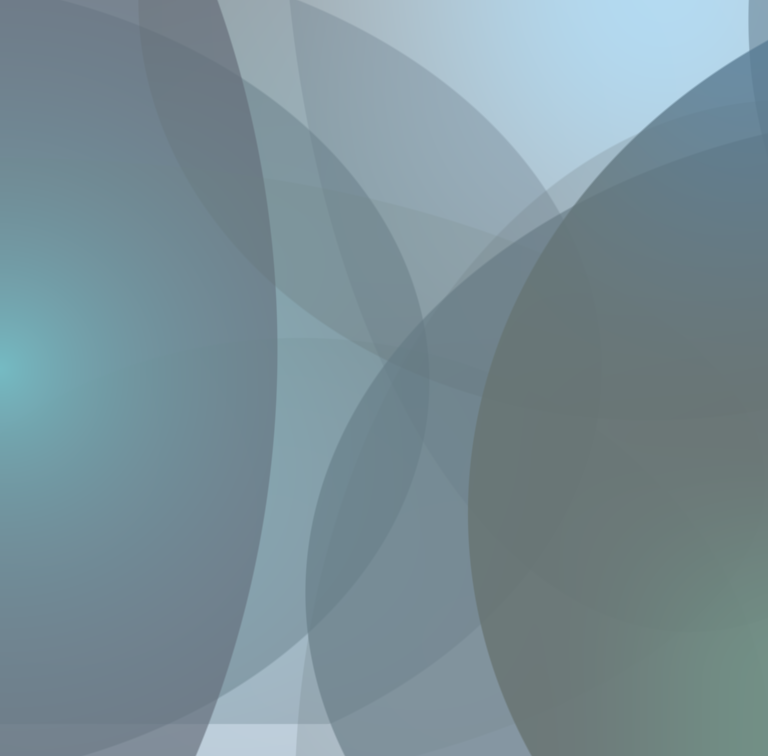
This background is drawn by a WebGL 2 fragment shader. Its source:

```glsl
#version 300 es
precision highp float;
// Large translucent ellipses overlapping on a pale blue-grey ground.
// Each one is a tinted layer that thins out towards its centre; soft radial
// glows of sky blue and teal light the top right and the left side.

uniform vec2 u_resolution;
out vec4 fragColor;

// Normalised radius: 1 on the rim of the ellipse
float ellipse(vec2 p, vec2 centre, vec2 radii) {
    return length((p - centre) / radii);
}

// Anti-aliased inside of the rim
float inside(float r) {
    float w = fwidth(r);
    return 1.0 - smoothstep(1.0 - w, 1.0 + w, r);
}

// Blend a tint inside the rim; core is the share of opacity kept at the centre
vec3 layer(vec3 under, float r, vec3 tint, float opacity, float core) {
    return mix(under, tint, inside(r) * opacity * mix(core, 1.0, min(r * r, 1.0)));
}

void main() {
    vec2 p = gl_FragCoord.xy / u_resolution.y;
    float pixel = 1.0 / u_resolution.y;

    // Pale ground with the sky glow
    vec3 col = mix(vec3(0.80, 0.85, 0.91), vec3(0.78, 0.80, 0.81), smoothstep(0.0, 1.0, p.y));
    float skyDist = length(p - vec2(0.86, 1.0)) / 0.36;
    col = mix(col, vec3(0.71, 0.86, 0.95), exp(-skyDist * skyDist));

    // Sliver at the upper right
    col = layer(col, ellipse(p, vec2(1.653, 0.974), vec2(0.663)), vec3(0.36, 0.46, 0.53), 0.5, 1.0);

    // Wide left ellipse, cut off by a straight lower edge
    float wide = ellipse(p, vec2(0.0, 0.512), vec2(0.796, 0.5615));
    float cut = smoothstep(0.0423 - pixel, 0.0423 + pixel, p.y);
    vec3 wideTint = mix(vec3(0.45, 0.74, 0.78), vec3(0.45, 0.52, 0.58), min(wide, 1.0));
    col = layer(col, wide, wideTint, 0.38 * cut, 1.0);

    // Left pair and the tall faint arch on the right
    col = layer(col, ellipse(p, vec2(-0.171, 0.496), vec2(0.739, 0.536)), vec3(0.38, 0.46, 0.51), 0.45, 0.8);
    col = layer(col, ellipse(p, vec2(1.045, -0.058), vec2(0.655, 0.926)), vec3(0.43, 0.48, 0.50), 0.25, 0.3);
    col = layer(col, ellipse(p, vec2(-1.022, 0.537), vec2(1.389)), vec3(0.38, 0.39, 0.45), 0.66, 1.0);

    // Ellipses hanging from the top
    col = layer(col, ellipse(p, vec2(0.913, 1.198), vec2(0.540, 1.034)), vec3(0.38, 0.44, 0.50), 0.24, 0.0);
    col = layer(col, ellipse(p, vec2(0.860, 1.0), vec2(0.677, 0.556)), vec3(0.36, 0.36, 0.36), 0.24, 0.0);

    // Low hills
    col = layer(col, ellipse(p, vec2(0.0, 0.361), vec2(1.012, 0.430)), vec3(0.42, 0.48, 0.45), 0.14, 0.1);
    col = layer(col, ellipse(p, vec2(0.397, 0.008), vec2(0.622, 0.545)), vec3(0.38, 0.46, 0.46), 0.14, 0.0);

    // Dark pair on the right; the front one shades from blue to green
    col = layer(col, ellipse(p, vec2(1.294, 0.216), vec2(0.890, 0.640)), vec3(0.38, 0.45, 0.49), 0.6, 1.0);
    vec3 frontTint = mix(vec3(0.40, 0.44, 0.43), vec3(0.34, 0.48, 0.58),
                         smoothstep(0.40, 1.0, p.y) * smoothstep(0.55, 1.0, p.x));
    frontTint = mix(frontTint, vec3(0.43, 0.56, 0.50),
                    smoothstep(0.70, 1.05, p.x) * (1.0 - smoothstep(0.10, 0.45, p.y)));
    col = layer(col, ellipse(p, vec2(1.467, 0.321), vec2(0.848, 0.739)), frontTint, 0.8, 1.0);

    // Teal glow at the left side
    float tealDist = length(p - vec2(0.0, 0.512));
    col = mix(col, vec3(0.46, 0.76, 0.79), 0.9 * exp(-tealDist / 0.21));

    fragColor = vec4(col, 1.0);
}
```
